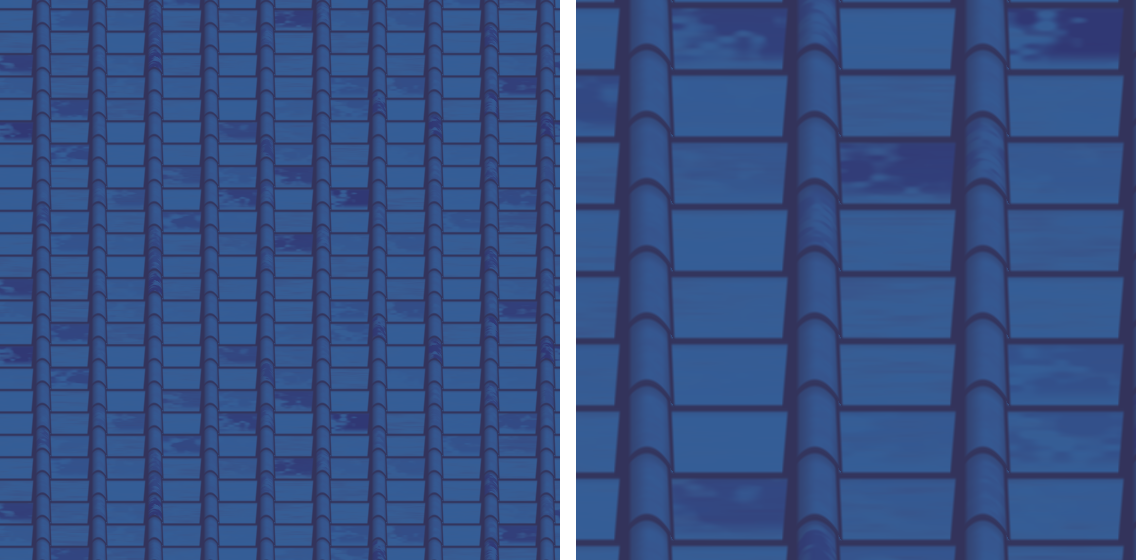
Left: the whole. Right: its middle third, enlarged.
This texture is drawn by a WebGL 1 fragment shader. Its source:

```glsl
precision highp float;

uniform vec2 u_resolution;

const vec2 TILES = vec2(10.0, 25.0);
const vec2 OFFSET = vec2(0.56, 0.59);
const float WEAR_CYCLE = 10.0;

const float ROLL_LEFT = 0.11;
const float ROLL_WIDTH = 0.235;

const vec3 BLUE = vec3(0.205, 0.365, 0.59);
const vec3 FADED = vec3(0.235, 0.36, 0.555);
const vec3 SLATE = vec3(0.215, 0.315, 0.535);
const vec3 SHADE = vec3(0.20, 0.265, 0.45);
const vec3 STAIN = vec3(0.185, 0.19, 0.43);
const vec3 JOINT = vec3(0.20, 0.20, 0.355);

float hash(vec2 p) {
  vec3 q = fract(p.xyx * 0.1031);
  q += dot(q, q.yzx + 33.33);
  return fract((q.x + q.y) * q.z);
}

float noise(vec2 p) {
  vec2 i = floor(p);
  vec2 f = fract(p);
  f = f * f * (3.0 - 2.0 * f);
  float low = mix(hash(i), hash(i + vec2(1.0, 0.0)), f.x);
  float high = mix(hash(i + vec2(0.0, 1.0)), hash(i + vec2(1.0, 1.0)), f.x);
  return mix(low, high, f.y);
}

float streaks(vec2 p) {
  return 0.6 * noise(p) + 0.4 * noise(p * vec2(2.0, 2.6) + 7.3);
}

// Soft step that is 1 above the edge
float above(float edge, float x, float blur) {
  return smoothstep(edge - blur, edge + blur, x);
}

// Soft line centred on zero
float line(float d, float halfWidth, float blur) {
  return 1.0 - above(halfWidth, abs(d), blur);
}

// Signed distance to the nearest whole number
float seamDistance(float x) {
  return fract(x + 0.5) - 0.5;
}

// Few tiles are strongly worn, most hardly at all
float wearStrength(vec2 id, float seed) {
  return pow(hash(id + seed), 6.0);
}

vec3 panColor(vec2 f, vec2 id, float blur) {
  vec2 seed = id * vec2(13.0, 17.0);
  float grain = streaks(f * vec2(2.5, 9.0) + seed);
  float tone = 0.35 * hash(id + 3.7) + 0.5 * grain;
  vec3 color = mix(BLUE, FADED, smoothstep(0.2, 0.8, tone) * 0.6);
  color = mix(color, SLATE, smoothstep(0.45, 0.85, tone) * 0.7);

  // Ragged stain, heavier toward the top and right
  float patchy = streaks(f * vec2(5.0, 4.0) + seed + 41.0);
  float reach = 0.3 * smoothstep(0.3, 1.0, f.x) + 0.15 * f.y;
  float stain = smoothstep(0.4, 0.8, patchy + reach);
  stain *= smoothstep(0.05, 0.35, f.y);
  color = mix(color, STAIN, stain * wearStrength(id, 19.0));

  // Shadow under the tile above and the lower joint
  color = mix(color, SHADE, 0.45 * smoothstep(0.84, 1.0, f.y));
  return mix(color, JOINT, 0.95 * line(seamDistance(f.y), 0.047, blur));
}

vec3 rollColor(float t, float along, vec2 id, float blur) {
  float f = fract(along);
  float grain = streaks(vec2(t * 2.0, f * 7.0) + id * 11.0);
  vec3 color = mix(BLUE, SLATE, 0.25 + 0.5 * grain);
  color = mix(SHADE, color, smoothstep(-0.1, 0.45, t));
  color = mix(color, SHADE, 0.7 * smoothstep(0.72, 1.0, t));

  // Curved stain bands
  float bands = smoothstep(0.25, 0.65, grain);
  color = mix(color, STAIN, 0.85 * bands * wearStrength(id, 57.0));

  // Shadow below the lip and the lip itself
  color = mix(color, SHADE, 0.6 * smoothstep(0.78, 0.95, f));
  return mix(color, JOINT, 0.9 * line(seamDistance(along), 0.05, blur));
}

void main() {
  vec2 uv = gl_FragCoord.xy / u_resolution;
  vec2 blur = max(TILES / u_resolution, vec2(0.012, 0.03));
  vec2 p = uv * TILES - OFFSET;
  vec2 f = fract(p);
  vec2 id = mod(floor(p), vec2(TILES.x, WEAR_CYCLE));

  // Each roll segment ends in an arch that leans to the left
  float t = (f.x - ROLL_LEFT) / ROLL_WIDTH;
  float arch = 0.38 - 0.75 * (t - 0.36) * (t - 0.36);
  float along = p.y - arch;
  vec2 rollId = vec2(id.x, mod(floor(along), WEAR_CYCLE));
  float rollRight = ROLL_LEFT + ROLL_WIDTH - 0.02 * fract(along);

  // Gap beside the roll, slanted along each pan's side
  float gapLeft = 0.035 * f.y;
  float pan = max(above(rollRight + 0.015, f.x, blur.x),
                  1.0 - above(gapLeft, f.x, blur.x));
  float roll = above(ROLL_LEFT - 0.015, f.x, blur.x * 1.5)
             * (1.0 - above(rollRight - 0.008, f.x, blur.x));

  vec3 color = mix(JOINT, rollColor(t, along, rollId, blur.y), roll);
  vec2 panId = vec2(mod(id.x - (1.0 - step(0.06, f.x)), TILES.x), id.y);
  vec2 panPos = vec2(f.x < 0.06 ? 1.0 : f.x, f.y);
  color = mix(color, panColor(panPos, panId, blur.y), pan);
  gl_FragColor = vec4(color, 1.0);
}
```
